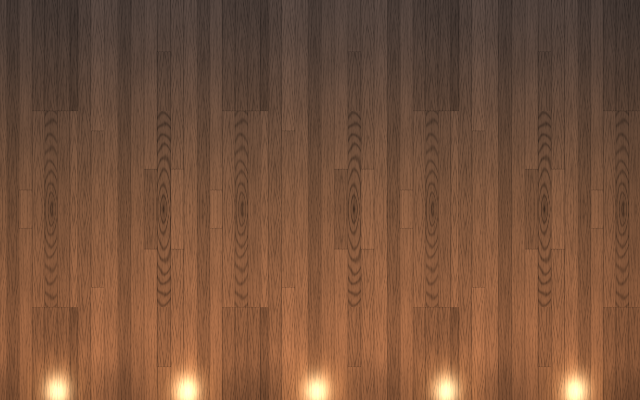
A WebGL 1 fragment shader for this texture:

```glsl
precision highp float;
// Mirrored, repeating wooden planks lit from below by a row of warm spotlights.
uniform vec2 u_resolution;

float hash(vec2 p) {
  return fract(sin(dot(p, vec2(127.1, 311.7))) * 43758.5);
}

// Cellular noise: distance to the nearest scattered point.
float cells(vec2 p) {
  vec2 cell = floor(p);
  float nearest = 2.0;
  for (int j = -1; j <= 1; j++) {
    for (int i = -1; i <= 1; i++) {
      vec2 c = cell + vec2(float(i), float(j));
      vec2 site = c + vec2(hash(c), hash(c + 37.0));
      nearest = min(nearest, length(p - site));
    }
  }
  return nearest;
}

// Picks one plank's value from a 16-entry set.
float pick(mat4 values, float index) {
  float result = 0.0;
  for (int i = 0; i < 4; i++) {
    for (int j = 0; j < 4; j++) {
      if (abs(float(i * 4 + j) - index) < 0.5) result = values[i][j];
    }
  }
  return result;
}

// Dark growth lines: closed rings around a knot, otherwise tall arches.
float growthLines(vec2 q, float seed, float knot) {
  float wobble = sin(q.y * 0.06 + seed * 20.0) + 0.5 * sin(q.y * 0.19 + q.x * 0.4 + seed * 9.0);
  q.x += wobble * 0.7;
  float rings = length(vec2(q.x, q.y * 0.21 + 0.3 * wobble));
  float arches = sqrt(q.x * q.x + 2.0) + q.y * (0.04 + 0.05 * seed) + seed * 7.0;
  float field = mix(arches, rings, knot);
  float lines = pow(0.5 + 0.5 * sin(field * 2.1 + 0.5 * wobble), 3.0);
  return lines + knot * 0.9 * exp(-rings * rings / 7.0);
}

void main() {
  // The canvas spans 768 by 480 units, with y running down from the top.
  vec2 uv = gl_FragCoord.xy / u_resolution;
  vec2 p = vec2(uv.x, 1.0 - uv.y) * vec2(768.0, 480.0);
  float px = 480.0 / u_resolution.y;

  // Fifteen planks per tile, one of them narrow; boards mirror about v = 0.
  float x = mod(p.x - 8.0, 228.5);
  float tile = floor((p.x - 8.0) / 228.5);
  float v = abs(p.y - 251.0);
  float along = min(x / 15.2, 5.0) + clamp((x - 76.0) / 9.4, 0.0, 1.0)
              + max(x - 85.4, 0.0) / 15.9;
  float plank = min(floor(along), 14.0);
  float width = plank < 5.0 ? 15.2 : (plank < 6.0 ? 9.4 : 15.9);
  float u = (along - plank - 0.5) * width;

  // Board tones inside and outside each end joint.
  float joint = pick(mat4(300, 23, 118, 118, 118, 118, 300, 94,
                          300, 300, 300, 48, 189, 48, 300, 300), plank);
  float innerTone = pick(mat4(-0.10, 0.07, 0.02, -0.07, -0.05, 0.06, -0.03, 0.03,
                              0.05, -0.12, 0.0, -0.08, -0.06, 0.08, 0.06, 0.0), plank);
  float outerTone = pick(mat4(-0.10, 0.04, -0.07, -0.09, -0.09, -0.18, -0.03, 0.10,
                              0.05, -0.12, 0.0, 0.05, -0.01, 0.02, 0.06, 0.0), plank);
  float outer = smoothstep(-0.6 * px, 0.6 * px, v - joint);
  float tone = mix(innerTone, outerTone, outer);

  // Grain: growth lines, long fibres, broad mottling and short pores.
  float seed = hash(vec2(plank + 3.0, 5.0 + step(joint, v)));
  float knot = (plank == 3.0 || plank == 12.0) ? 1.0 - step(118.0, v) : 0.0;
  float lines = growthLines(vec2(u, v), seed, knot);
  float fibres = sin(x * 2.3 + 0.8 * sin(v * 0.035 + seed * 8.0))
               * sin(x * 0.9 + v * 0.012 + seed * 30.0);
  float mottle = sin(v * 0.05 + u * 0.25 + seed * 40.0) * sin(v * 0.021 - u * 0.3 + seed * 11.0);
  float pores = 1.0 - smoothstep(0.05, 0.4, cells(vec2(x * 0.5, v * 0.11) + plank * 7.0));
  float depth = 0.08 + 0.07 * seed + 0.10 * knot;
  float shade = 1.03 + tone - depth * lines + 0.03 * fibres + 0.035 * mottle - 0.07 * pores;

  // Thin dark seams between planks and at their ends.
  float seam = 1.0 - smoothstep(0.0, 0.8 + 0.5 * px, width * 0.5 - abs(u));
  float endSeam = 1.0 - smoothstep(0.2, 0.5 + 0.6 * px, abs(v - joint));
  shade *= 1.0 - (0.07 + 0.10 * hash(vec2(plank, 2.0))) * seam - 0.10 * endSeam;
  shade += 0.008 * sin(tile * 2.0);

  // Light falls from warm brown below to grey-brown above.
  float t = p.y / 480.0;
  vec3 wood = mix(vec3(0.305, 0.25, 0.225), vec3(0.48, 0.335, 0.24), smoothstep(-0.05, 0.55, t));
  wood = mix(wood, vec3(0.63, 0.405, 0.265), smoothstep(0.35, 0.92, t));
  wood *= 1.0 - 0.17 * smoothstep(0.87, 1.0, t);
  wood *= 1.0 - 0.10 * pow(abs(uv.x * 2.0 - 1.0), 4.0);
  vec3 color = wood * shade;

  // Five evenly spaced lamps: wide amber halo and a pale core.
  vec2 lamp = vec2(mod(p.x - 69.0 + 77.75, 155.5) - 77.75, p.y - 470.0);
  vec2 sq = lamp * lamp;
  float halo = exp(-sq.x / 1100.0 - sq.y / 1300.0);
  float core = exp(-sq.x / 210.0 - sq.y / 360.0);
  color += halo * vec3(0.27, 0.17, 0.08) * shade;
  color += core * vec3(0.65, 0.68, 0.56);
  gl_FragColor = vec4(clamp(color, 0.0, 1.0), 1.0);
}
```
